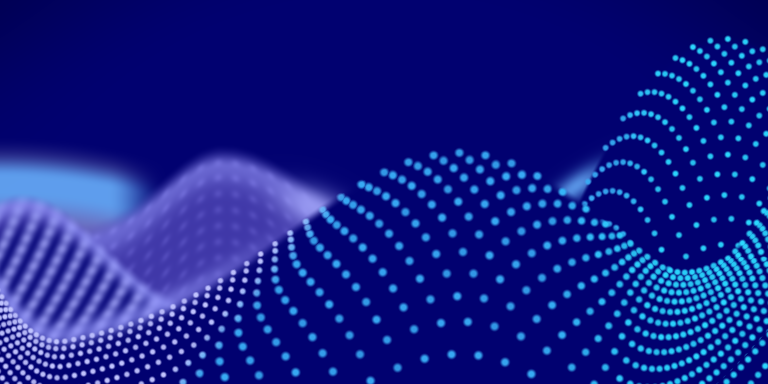
A WebGL 1 fragment shader for this background:

```glsl
precision highp float;

uniform vec2 u_resolution;

const vec3 NAVY = vec3(0.005, 0.005, 0.44);
const vec3 MIDNIGHT = vec3(0.0, 0.0, 0.31);
const vec3 VIOLET = vec3(0.25, 0.22, 0.66);
const vec3 LAVENDER = vec3(0.57, 0.58, 0.97);
const vec3 PALE = vec3(0.76, 0.77, 1.0);
const vec3 SKY = vec3(0.40, 0.67, 0.97);
const vec3 AZURE = vec3(0.22, 0.67, 0.96);
const vec3 CYAN = vec3(0.17, 0.85, 1.0);

const float STEP = 0.002;        // offset for finite differences
const float SMALL_DOT = 0.0105;
const float LARGE_DOT = 0.0155;
const float RIGHT_DOT = 0.0120;
const float PEAK_DOT = 0.0112;
const float STAGGER = 0.4;       // shift of each row, in columns
const float STRIPES = 19.0;      // stripes per unit on the near left ridge

float hash(vec2 p) {
  vec3 q = fract(vec3(p.xyx) * 0.1031);
  q += dot(q, q.yzx + 33.33);
  return fract((q.x + q.y) * q.z);
}

float gauss(float x) { return exp(-x * x); }

// Smooth version of max(x, 0)
float ramp(float x) { return 0.5 * (x + sqrt(x * x + 0.004)); }

// Row number below a crest: dense at the rim, wider further down
float rows(float depth, float count, float curve) {
  return depth < 0.0 ? count * curve * depth : count * log(1.0 + curve * depth);
}

// Front wave: its valley on the right drifts left towards the bottom
float frontCrest(vec2 p) {
  float hump = 0.085 + 0.525 * gauss((p.x - 1.2) / (p.x < 1.2 ? 0.624 : 0.57));
  float left = max(0.17 - p.x, 0.0);
  float right = max(p.x - 1.71 + 0.35 * max(0.33 - p.y, 0.0), 0.0);
  return hump + 5.0 * left * left + 3.8 * right * right;
}

float peakCrest(float x) { return 0.907 - 2.9 * (x - 1.89) * (x - 1.89); }

// Signed distance across the border between small and large dots
float border(vec2 p) { return p.x - 0.46 - 0.8 * p.y; }

vec2 frontGrid(vec2 p) {
  float depth = frontCrest(p) - p.y;
  float row = rows(depth, 5.0, 12.0) + 5.0 * clamp(depth, 0.0, 0.5);
  float column = 14.0 * p.x - 34.0 * ramp(0.02 - border(p)) + 40.0 * ramp(p.x - 1.62);
  return vec2(column - STAGGER * row, row);
}

vec2 peakGrid(vec2 p) {
  float row = rows(peakCrest(p.x) - p.y, 10.0, 6.0);
  return vec2(22.0 * p.x - STAGGER * row, row);
}

// Round dots on a warped grid, given the grid at p and at two nearby points
float dots(vec2 g, vec2 gRight, vec2 gUp, float radius) {
  vec2 dx = (gRight - g) / STEP;
  vec2 dy = (gUp - g) / STEP;
  float det = dx.x * dy.y - dy.x * dx.y;
  float light = 0.0;
  for (int i = -1; i <= 1; i++) {
    for (int j = -1; j <= 1; j++) {
      vec2 id = floor(g) + vec2(float(i), float(j));
      vec2 o = g - id - 0.5;
      vec2 q = vec2(dy.y * o.x - dy.x * o.y, dx.x * o.y - dx.y * o.x) / det;
      float disc = 1.0 - smoothstep(0.3 * radius, radius, length(q));
      light = max(light, disc * mix(0.88, 1.0, hash(id)) * step(0.0, id.y));
    }
  }
  return light;
}

// Out-of-focus waves on the left
vec3 blurredWaves(vec3 color, vec2 p) {
  float farDepth = 0.615 - 0.35 * p.x * p.x - p.y;
  float farMask = smoothstep(-0.03, 0.08, farDepth) * (1.0 - smoothstep(0.28, 0.44, p.x));
  vec3 farColor = mix(LAVENDER * 0.7, SKY, smoothstep(0.0, 0.07, farDepth));
  farColor = mix(farColor, LAVENDER * 0.8, smoothstep(0.11, 0.2, farDepth));
  color = mix(color, farColor, 0.92 * farMask);

  float hillTop = 0.38 + 0.22 * gauss((p.x - 0.58) / (p.x < 0.58 ? 0.22 : 0.3));
  float hillDepth = hillTop - p.y;
  vec2 hillCell = fract(vec2(p.x * 22.0, hillDepth * 24.0)) - 0.5;
  vec3 hill = mix(VIOLET, LAVENDER, 0.5 * gauss((hillDepth - 0.03) / 0.05));
  hill += 0.07 * gauss(length(hillCell) / 0.25);
  float hillMask = smoothstep(-0.025, 0.035, hillDepth) * (1.0 - smoothstep(0.78, 0.95, p.x));
  color = mix(color, hill, hillMask);
  vec2 tip = vec2(p.x - 0.82 + 0.6 * (p.y - 0.46), p.y - 0.46) / vec2(0.08, 0.055);
  color = mix(color, mix(LAVENDER, PALE, 0.4), 0.8 * exp(-dot(tip, tip)));

  float ridgeDepth = 0.15 + 0.33 * gauss((p.x - 0.06) / 0.3) - p.y;
  float wave = 0.5 + 0.5 * cos(6.2832 * STRIPES * (p.x - 0.75 * p.y + 0.4 * p.y * p.y));
  float beads = 0.9 + 0.1 * cos(6.2832 * 30.0 * (p.y + 0.3 * p.x));
  vec3 groove = mix(VIOLET, NAVY + 0.07, smoothstep(0.02, 0.13, ridgeDepth + 0.2 * p.x));
  vec3 ridge = mix(groove, LAVENDER * 0.9, wave * beads);
  ridge = mix(ridge, LAVENDER, 0.7 * gauss((ridgeDepth - 0.01) / 0.035));
  return mix(color, ridge, smoothstep(-0.02, 0.02, ridgeDepth));
}

void main() {
  vec2 p = gl_FragCoord.xy / u_resolution.y;
  vec2 pRight = p + vec2(STEP, 0.0);
  vec2 pUp = p + vec2(0.0, STEP);

  // Backdrop with dark upper corners
  float corner = length((p - vec2(1.0, 0.35)) / vec2(1.2, 0.9));
  vec3 color = mix(NAVY, MIDNIGHT, smoothstep(0.7, 1.25, corner) * smoothstep(0.4, 1.0, p.y));
  color = blurredWaves(color, p);

  // Hazy patch behind the saddle
  vec2 haze = p - vec2(1.5, 0.515);
  haze = vec2((haze.x - 0.6 * haze.y) / 0.055, (haze.y - 0.4 * haze.x) / 0.04);
  color = mix(color, SKY, 0.85 * exp(-dot(haze, haze)));

  // Tall peak on the right
  color = mix(color, NAVY, smoothstep(0.0, 0.03, peakCrest(p.x) - p.y));
  float peak = dots(peakGrid(p), peakGrid(pRight), peakGrid(pUp), PEAK_DOT);
  color = mix(color, mix(AZURE, CYAN, smoothstep(1.55, 1.75, p.x)), peak);

  // Front wave: opaque body, soft rim on the left, then its dots
  float depth = frontCrest(p) - p.y;
  color = mix(color, NAVY, smoothstep(-0.01, 0.025, depth));
  float rim = gauss((depth + 0.01) / 0.03) * (1.0 - smoothstep(0.3, 0.85, p.x));
  color = mix(color, LAVENDER, 0.65 * rim);

  float large = smoothstep(-0.05, 0.06, border(p));
  float right = smoothstep(1.35, 1.75, p.x);
  float radius = mix(mix(SMALL_DOT, LARGE_DOT, large), RIGHT_DOT, right);
  vec3 dotColor = mix(mix(PALE, AZURE, large), CYAN, right);
  float front = dots(frontGrid(p), frontGrid(pRight), frontGrid(pUp), radius);
  color = mix(color, dotColor, front);

  gl_FragColor = vec4(color, 1.0);
}
```
